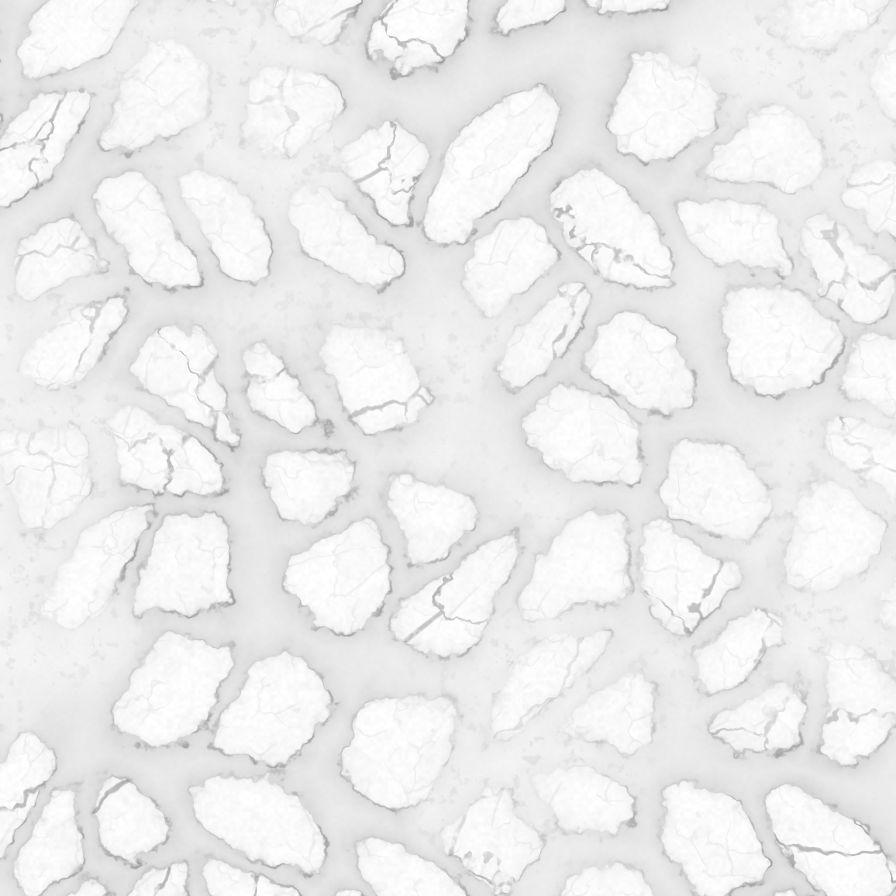
Give the GLSL for this texture map, as a WebGL 2 fragment shader.

```glsl
#version 300 es
precision highp float;
// Pale rubble wall: ragged white stones set in light grey, partly dusty mortar.

#define STONES 7.6        // stones across the canvas
#define GAP 0.085         // half width of the mortar joints
#define STONE_REACH 0.60  // largest stone radius
#define ROUNDING 0.13     // softness of stone corners
#define RAGGED 0.19       // roughness of the outlines
#define CRACKED 0.50      // share of stones with cracks
#define STONE_TONE 0.988
#define MORTAR_TONE 0.925
#define DUST_TONE 0.958
#define SHADOW 0.10       // darkening beside the stones
#define RIM 0.24          // strength of the thin broken outline

uniform vec2 u_resolution;
out vec4 fragColor;

vec2 hash2(vec2 p) {
  vec3 q = fract(p.xyx * vec3(0.1031, 0.1030, 0.0973));
  q += dot(q, q.yzx + 33.33);
  return fract((q.xx + q.yz) * q.zy);
}

float noise(vec2 p) {
  vec2 i = floor(p), f = fract(p);
  f = f * f * (3.0 - 2.0 * f);
  vec2 e = vec2(0.0, 1.0);
  return mix(mix(hash2(i).x, hash2(i + e.yx).x, f.x),
             mix(hash2(i + e.xy).x, hash2(i + e.yy).x, f.x), f.y);
}

float fbm(vec2 p) {
  float sum = 0.0, amp = 0.533;
  for (int i = 0; i < 4; i++) {
    sum += amp * noise(p);
    p = mat2(1.6, 1.2, -1.2, 1.6) * p + 7.3;
    amp *= 0.5;
  }
  return sum;
}

float smoothMin(float a, float b, float k) {
  float h = max(k - abs(a - b), 0.0) / k;
  return min(a, b) - h * h * k * 0.25;
}

vec2 seed(vec2 cell) { return cell + 0.1 + 0.8 * hash2(cell + 91.0); }

// Cellular noise: xy = vector to the centre, z = border distance, w = cell id.
vec4 cells(vec2 p, float reach, float rounding) {
  vec2 home = floor(p), nearest = home, toCentre = vec2(9.0);
  for (int y = -1; y <= 1; y++)
    for (int x = -1; x <= 1; x++) {
      vec2 c = home + vec2(x, y), r = seed(c) - p;
      if (dot(r, r) < dot(toCentre, toCentre)) { toCentre = r; nearest = c; }
    }
  float edge = reach - length(toCentre);
  for (int y = -2; y <= 2; y++)
    for (int x = -2; x <= 2; x++) {
      if (x == 0 && y == 0) continue;
      vec2 r = seed(nearest + vec2(x, y)) - p;
      float border = dot(0.5 * (toCentre + r), normalize(r - toCentre));
      edge = smoothMin(edge, border, rounding);
    }
  return vec4(toCentre, edge, hash2(nearest + 17.0).y);
}

void main() {
  vec2 uv = gl_FragCoord.xy / min(u_resolution.x, u_resolution.y);
  float pixel = STONES / min(u_resolution.x, u_resolution.y);

  // Noise layers
  float rough = fbm(uv * 34.0) - 0.5;
  float chips = fbm(uv * 85.0 + 40.0) - 0.5;
  float grain = noise(uv * 260.0) - 0.5;
  float broad = fbm(uv * 4.0 + 3.0);
  float dust = smoothstep(0.47, 0.68, fbm(uv * 3.4 + 11.0));

  // Stone outlines: positive inside, negative in the mortar
  vec2 p = uv * STONES;
  p += 0.22 * sin(p.yx * vec2(1.3, 1.7) + vec2(0.5, 2.1));
  p += 0.09 * sin(p.yx * vec2(3.9, 3.3) + vec2(4.0, 1.0));
  vec4 stone = cells(p, STONE_REACH, ROUNDING);
  float depth = stone.z - GAP * (0.45 + 1.1 * broad);
  depth += RAGGED * (rough + 0.5 * chips) - dust * 0.06;
  float inside = smoothstep(-pixel, pixel, depth);

  // Mortar: shaded beside stones, lightened and speckled by dust
  float occlusion = exp(min(depth, 0.0) / 0.11) * mix(0.5, 1.3, broad);
  float mortar = MORTAR_TONE - SHADOW * occlusion + 0.02 * chips;
  float speckle = smoothstep(0.08, 0.3, chips + 0.25 * grain);
  float dusty = DUST_TONE + 0.05 * rough - 0.06 * speckle - 0.02 * occlusion;
  mortar = mix(mortar, dusty, 0.85 * dust);

  // Stone face: flat facets with faint creases
  vec2 bent = p + 0.35 * rough;
  vec4 facet = cells(bent * 3.1 + stone.w * 20.0, 9.0, 0.001);
  float crease = (1.0 - smoothstep(0.0, 0.07, facet.z)) * smoothstep(-0.08, 0.12, rough);
  float face = STONE_TONE + 0.016 * (facet.w - 0.5) - 0.045 * crease;
  face += 0.05 * min(chips, 0.0) + 0.015 * grain;
  face -= 0.045 * exp(-max(depth, 0.0) / 0.05) + 0.03 * dust * speckle;

  // Cracks in some of the stones
  vec4 split = cells(bent * 1.15 + stone.w * 35.0, 9.0, 0.001);
  float crack = 1.0 - smoothstep(0.008, 0.02 + 1.5 * pixel, split.z);
  crack *= step(stone.w, CRACKED) * smoothstep(-0.2, 0.15, chips + 0.1);
  face -= 0.25 * crack * (1.0 - 0.7 * dust);

  // Thin rim, heavier toward the lower right
  float facing = dot(normalize(stone.xy + 1e-5), normalize(vec2(-1.0, 1.0)));
  float rim = 1.0 - smoothstep(0.0, 0.022 + pixel, abs(depth + 0.01));
  rim *= (0.55 + 0.35 * facing) * smoothstep(-0.2, 0.2, chips) * (1.0 - 0.75 * dust);

  float tone = mix(mortar, face, inside) - RIM * rim + 0.012 * grain;
  fragColor = vec4(vec3(clamp(tone, 0.0, 1.0)), 1.0);
}
```
